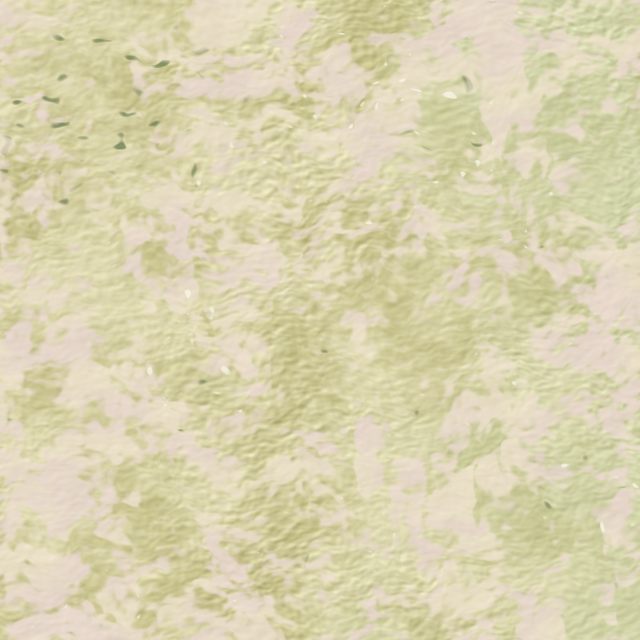
Give the GLSL for this texture, as a Shadertoy shader.

```glsl
#define PLASTER_PINK vec3(0.90, 0.84, 0.79)
#define PLASTER_CREAM vec3(0.91, 0.87, 0.77)
#define MOSS_PALE vec3(0.87, 0.85, 0.69)
#define MOSS_OLIVE vec3(0.78, 0.76, 0.55)
#define MOSS_COOL vec3(0.79, 0.82, 0.65)
#define FLECK_DARK vec3(0.42, 0.48, 0.32)
#define FLECK_LIGHT vec3(0.97, 0.96, 0.91)
#define MOSS_BIAS 0.055
#define EDGE_SOFTNESS 0.14
#define RELIEF 0.12
#define GRAIN_TILT 0.22

// Gradient noise, roughly -0.7 to 0.7
vec2 gradientAt(vec2 cell) {
    float angle = 6.2832 * fract(sin(dot(cell, vec2(127.1, 311.7))) * 43758.5);
    return vec2(cos(angle), sin(angle));
}

float noise(vec2 p) {
    vec2 cell = floor(p), f = p - cell;
    vec2 s = f * f * f * (f * (f * 6.0 - 15.0) + 10.0);
    vec2 e = vec2(0.0, 1.0);
    float a = dot(gradientAt(cell), f);
    float b = dot(gradientAt(cell + e.yx), f - e.yx);
    float c = dot(gradientAt(cell + e.xy), f - e.xy);
    float d = dot(gradientAt(cell + e.yy), f - e.yy);
    return mix(mix(a, b, s.x), mix(c, d, s.x), s.y);
}

float fbm(vec2 p) {
    float sum = 0.0, amplitude = 0.5;
    for (int i = 0; i < 4; i++) {
        sum += amplitude * noise(p);
        p = mat2(1.6, 1.2, -1.2, 1.6) * p + 17.3;
        amplitude *= 0.5;
    }
    return sum;
}

// Short fibres lying nearly flat, as a height field
float fibreHeight(vec2 p) {
    return 0.6 * noise(p * vec2(48.0, 88.0)) + 0.4 * noise(p * vec2(90.0, 160.0) + 41.0);
}

// Light from the upper left across the fibres
float fibreRelief(vec2 p) {
    vec2 offset = vec2(-0.0015, 0.0028);
    return fibreHeight(p - offset) - fibreHeight(p + offset);
}

// Positive where moss grows, negative on bare plaster
float mossCover(vec2 p) {
    float cover = MOSS_BIAS + 0.9 * fbm(p * vec2(5.0, 4.2) + 3.7);
    cover += 0.9 * fbm(p * vec2(16.0, 21.0) + 9.1);
    cover += 0.35 * noise(p * vec2(46.0, 64.0));
    float drip = smoothstep(0.12, 0.4, noise(p * vec2(9.0, 1.4) + 5.3));
    float strandLine = abs(noise(p * vec2(8.0, 2.2) + 31.6));
    float strand = 1.0 - smoothstep(0.01, 0.06, strandLine);
    strand *= smoothstep(-0.1, 0.25, noise(p * 4.0 + 12.4));
    return cover - 0.28 * drip + 0.22 * strand;
}

void mainImage(out vec4 fragColor, in vec2 fragCoord) {
    vec2 p = fragCoord / iResolution.y;
    vec2 warp = vec2(fbm(p * 7.0 + 2.3), fbm(p * 7.0 + 58.1));
    vec2 q = p + 0.05 * warp;

    float cover = mossCover(q);
    float moss = smoothstep(-EDGE_SOFTNESS, EDGE_SOFTNESS, cover);

    // Base tones
    float bareTone = smoothstep(-0.15, 0.15, fbm(q * vec2(6.0, 11.0) + 71.0));
    vec3 plaster = mix(PLASTER_PINK, PLASTER_CREAM, bareTone);
    float depth = fbm(q * vec2(4.0, 5.0) + 23.0) + 0.5 * fbm(q * vec2(28.0, 44.0) + 8.0);
    vec3 growth = mix(MOSS_PALE, MOSS_OLIVE, smoothstep(-0.22, 0.25, depth));
    float cool = smoothstep(0.55, 1.0, p.x + 0.7 * fbm(p * 3.0 + 44.0));
    growth = mix(growth, MOSS_COOL, 0.55 * cool);
    vec3 color = mix(plaster, growth, moss);

    // Fibrous surface, rougher inside the moss
    float c = cos(GRAIN_TILT), s = sin(GRAIN_TILT);
    vec2 grain = mat2(c, -s, s, c) * (p + 0.03 * warp);
    float patchy = 0.7 + 0.7 * smoothstep(-0.15, 0.25, fbm(p * 3.5 + 90.0));
    float roughness = mix(0.28, patchy, moss);
    color += RELIEF * roughness * fibreRelief(grain) * vec3(1.0, 1.0, 1.15);
    color += 0.05 * fbm(grain * vec2(14.0, 36.0) + 19.0);

    // Scattered dark tufts and bright chips
    float dark = noise(q * vec2(30.0, 50.0) + 66.0) + 0.7 * fbm(p * 3.0 + 7.0);
    float light = noise(q * vec2(48.0, 70.0) + 83.0) + 0.6 * fbm(p * 3.0 + 29.0);
    color = mix(color, FLECK_DARK, 0.75 * smoothstep(0.5, 0.68, dark) * (0.3 + 0.7 * moss));
    color = mix(color, FLECK_LIGHT, 0.8 * smoothstep(0.52, 0.66, light));

    fragColor = vec4(clamp(color, 0.0, 1.0), 1.0);
}
```
